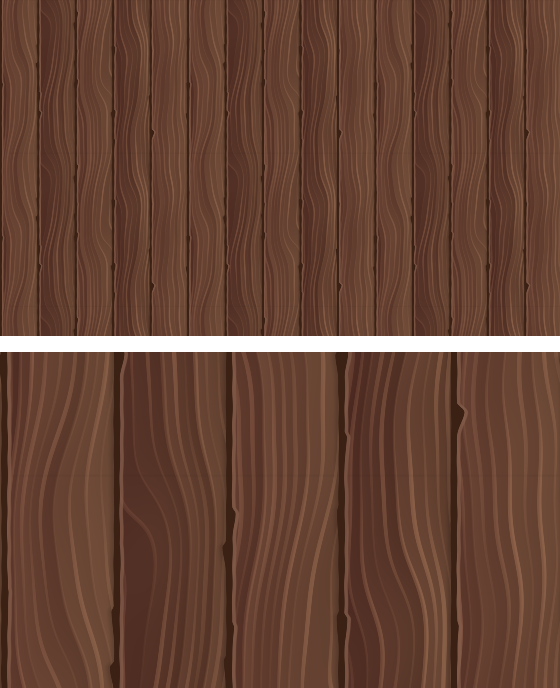
Top, the full canvas; bottom, a detail of the centre.
Write a WebGL 1 fragment shader that draws this texture.

```glsl
precision highp float;
uniform vec2 u_resolution;

const float TILE = 4.09; // tile height in plank widths
const float TAU = 6.2832;

float hash(vec2 p) {
  return fract(sin(dot(p, vec2(127.1, 311.7))) * 4375.85);
}

float wrapped(float d) {
  return mod(d + 0.5 * TILE, TILE) - 0.5 * TILE;
}

// Grain field: every integer level is one growth line
float grain(vec2 p, float id) {
  float d = wrapped(p.y - TILE * hash(vec2(id, 3.0)));
  float side = 1.0 - 2.0 * mod(id, 2.0);
  float bulge = side * 1.3 * exp(-1.0 * d * d) * sin(3.1416 * p.x);
  float a = TAU * p.y / TILE;
  float sway = 0.8 * sin(a + id * 2.3 + p.x * 1.5) + 0.16 * sin(3.0 * a + id + p.x * 3.0);
  return 9.0 * p.x + bulge + sway + 0.3 * sin(7.0 * p.x + id * 1.7);
}

// How far the dark gap eats into a plank edge
float chips(float y, float seed) {
  float a = TAU * y / TILE;
  float depth = 0.03 + 0.005 * sin(5.0 * a + seed) * sin(8.0 * a + seed * 2.0);
  for (int i = 0; i < 3; i++) {
    vec2 key = vec2(seed, float(i) + 7.0);
    float d = wrapped(y - TILE * hash(key));
    float size = 0.045 * hash(key + 5.0);
    depth += size * smoothstep(-0.06, 0.0, d) * (1.0 - smoothstep(0.0, 0.25, d));
  }
  return depth;
}

void main() {
  // Fifteen planks across, five to a tile, measured from the top left
  float px = 14.95 / u_resolution.x;
  vec2 q = vec2(gl_FragCoord.x, u_resolution.y - gl_FragCoord.y) * px;
  q.x -= 0.02;
  float id = mod(floor(q.x), 5.0);
  vec2 p = vec2(fract(q.x), mod(q.y, TILE));

  // Signed distance to the nearest growth line
  float f = grain(p, id);
  vec2 slope = vec2(grain(p + vec2(0.01, 0.0), id), grain(p + vec2(0.0, 0.01), id)) - f;
  float k = floor(f + 0.5);
  float s = (f - k) / max(length(slope) * 100.0, 3.0);

  // Plank tone, reddish at the left and browner at the right, with grain bands
  float across = smoothstep(-px, px, s);
  float band = mix(hash(vec2(k - 1.0, id)), hash(vec2(k, id)), across);
  float ramp = mix(1.0 + f - k, f - k, across) - 0.5;
  float tone = mix(0.47 + 0.03 * id, 0.2 + 0.03 * id, mod(id, 2.0));
  tone += 0.55 * (p.x - 0.5) + 0.46 * (band - 0.5) - 0.16 * ramp;
  tone += 0.05 * sin(TAU * p.y / TILE + id * 2.0);
  vec3 color = mix(vec3(0.315, 0.185, 0.14), vec3(0.46, 0.31, 0.235), tone);
  color += vec3(0.014, -0.003, 0.008) * (0.5 - p.x);

  // Tapered pale growth lines
  float taper = 0.5 + 0.5 * sin(TAU * (p.y / TILE + hash(vec2(k, id + 9.0))));
  float halfWidth = 0.008 + 0.012 * taper;
  float line = 1.0 - smoothstep(halfWidth - 0.5 * px, halfWidth + 0.5 * px, abs(s));
  float strength = (0.35 + 0.65 * taper) * (0.45 + 0.55 * hash(vec2(k, id + 4.0)));
  color = mix(color, color * 1.1 + vec3(0.1, 0.085, 0.065), line * strength);

  // Faint seam where tiles meet
  float seam = 1.0 - smoothstep(0.005, 0.005 + px, abs(wrapped(q.y)));
  color *= 1.0 - 0.03 * seam;

  // Chipped edges: pale left rim, soft right shade, dark gap
  float left = p.x - chips(p.y, id + 1.0);
  float right = 1.0 - p.x - chips(p.y, id + 21.0) * 0.8;
  float rim = smoothstep(-px, 0.0, left) * (1.0 - smoothstep(0.025, 0.03 + px, left));
  color = mix(color, vec3(0.52, 0.365, 0.295), 0.75 * rim);
  color *= 1.0 - 0.14 * (1.0 - smoothstep(0.0, 0.06, right));
  float wood = smoothstep(-0.5 * px, 0.5 * px, min(left, right));
  color = mix(vec3(0.23, 0.13, 0.075), color, wood);

  gl_FragColor = vec4(color, 1.0);
}
```
